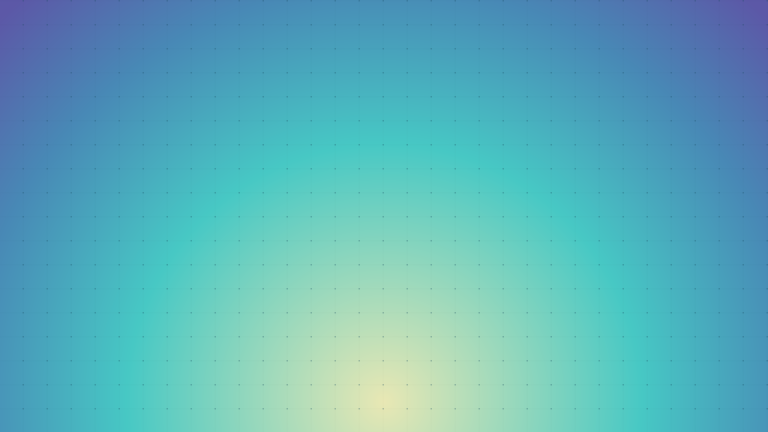
A Shadertoy shader for this background:

```glsl
// Radial ramp: cream, teal, blue, violet
vec3 skyRamp(float d) {
    vec3 cream = vec3(0.912, 0.908, 0.705);
    vec3 teal = vec3(0.280, 0.785, 0.770);
    vec3 blue = vec3(0.282, 0.535, 0.712);
    vec3 violet = vec3(0.360, 0.345, 0.655);
    vec3 color = mix(cream, teal, clamp(d / 0.595, 0.0, 1.0));
    color = mix(color, blue, clamp((d - 0.595) / 0.37, 0.0, 1.0));
    return mix(color, violet, clamp((d - 0.965) / 0.29, 0.0, 1.0));
}

void mainImage(out vec4 fragColor, in vec2 fragCoord) {
    vec2 p = fragCoord / iResolution.y;
    float pixel = 1.0 / iResolution.y;

    // Glow low on the vertical centre line
    vec2 glowCenter = vec2(0.5 * iResolution.x / iResolution.y, 0.07);
    vec3 color = skyRamp(length(p - glowCenter));

    // Square grid, 18 cells per canvas height, set just left of and below the cell corners
    float cell = 1.0 / 18.0;
    vec2 toLine = abs(mod(p + 0.5 * cell + 1.0 / 576.0, cell) - 0.5 * cell);
    float halfWidth = 1.0 / 576.0;
    vec2 lines = 1.0 - smoothstep(halfWidth - 0.5 * pixel, halfWidth + 0.5 * pixel, toLine);
    float dotMask = lines.x * lines.y;

    // Faint lines and darker crossing points
    color *= 1.0 - 0.009 * max(lines.x, lines.y);
    color = mix(color, vec3(0.08, 0.28, 0.36), 0.26 * dotMask);

    fragColor = vec4(color, 1.0);
}
```
